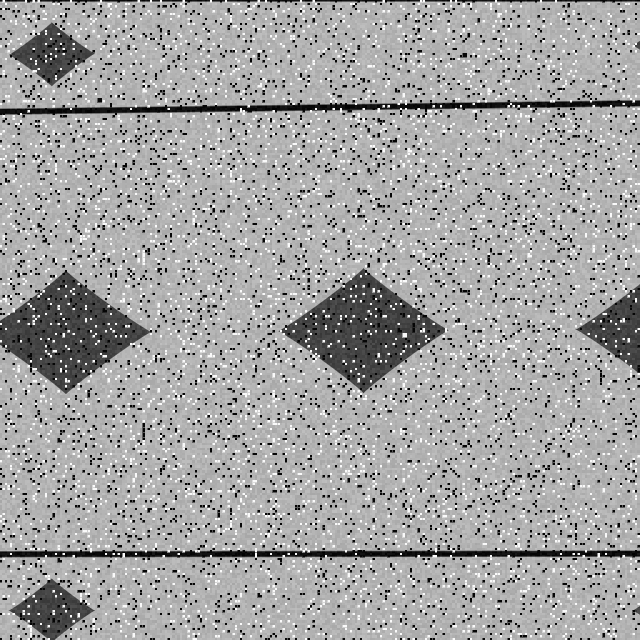
Reproduce this pattern procedurally as a Shadertoy shader.

```glsl
// Sine-free hash, two values per cell
vec2 hash22(vec2 cell) {
    vec3 h = fract(cell.xyx * vec3(0.1031, 0.1030, 0.0973));
    h += dot(h, h.yzx + 33.33);
    return fract((h.xx + h.yz) * h.zy);
}

// Antialiased coverage of a signed distance
float coverage(float dist, float pixel) {
    return clamp(0.5 - dist / pixel, 0.0, 1.0);
}

// Diamond with slightly hollow sides
float diamond(vec2 p, vec2 halfSize) {
    vec2 q = pow(abs(p) / halfSize, vec2(0.94));
    return (q.x + q.y - 1.0) * halfSize.x * halfSize.y / length(halfSize);
}

// Signed offset to the nearest of evenly spaced centres
float repeatAround(float x, float centre, float spacing) {
    return mod(x - centre + 0.5 * spacing, spacing) - 0.5 * spacing;
}

void mainImage(out vec4 fragColor, in vec2 fragCoord) {
    vec2 uv = fragCoord / iResolution.y;
    float pixel = 1.0 / iResolution.y;

    // Downward coordinate, tilting more toward the top
    float tilt = 0.017 * pow(uv.y, 1.5) * smoothstep(0.0, 0.05, 1.0 - uv.y);
    float down = 1.002 - uv.y + uv.x * tilt;

    // Large diamonds in the wide bands, small ones in the narrow bands
    float large = diamond(vec2(repeatAround(uv.x, 0.103, 0.465),
                               repeatAround(down, 0.522, 0.868)), vec2(0.133, 0.0965));
    float small = diamond(vec2(repeatAround(uv.x, 0.081, 0.975),
                               repeatAround(down, 0.088, 0.868)), vec2(0.067, 0.050));

    // Band dividers
    float divider = min(abs(repeatAround(down, 0.0, 0.868)),
                        abs(repeatAround(down, 0.1765, 0.868))) - 0.0045;

    float tone = mix(0.70, 0.265, coverage(min(large, small), pixel));
    tone = mix(tone, 0.05, coverage(divider, 1.5 * pixel));

    // Fine grain with scattered black and white specks
    vec2 grid = uv * 256.0;
    vec2 random = hash22(floor(grid));
    tone += (random.y - 0.5) * 0.09;
    vec2 inCell = abs(fract(grid) - 0.5);
    float speck = coverage(max(inCell.x, inCell.y) - 0.5, 256.0 * pixel);
    tone = mix(tone, 0.02, speck * step(random.x, 0.068));
    tone = mix(tone, 0.98, speck * step(0.93, random.x));

    fragColor = vec4(vec3(clamp(tone, 0.0, 1.0)), 1.0);
}
```
